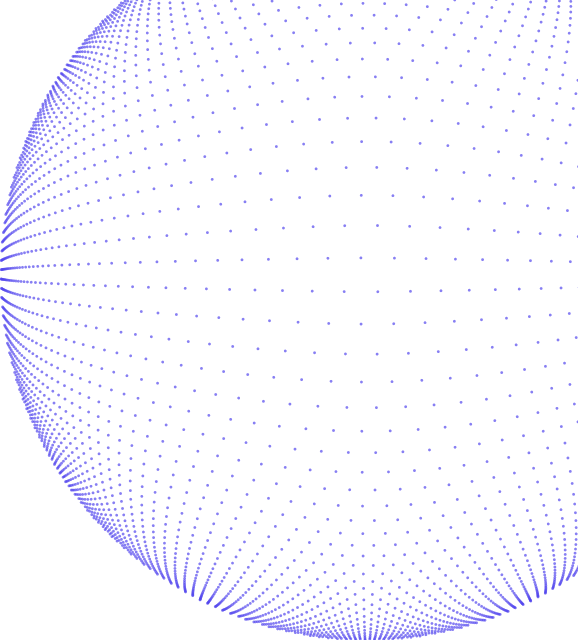
A Shadertoy shader for this background:

```glsl
// Draws a large white globe of small violet dots: a staggered grid wrapped and squeezed towards its rim.

const float HALF_PI = 1.5707963;
const vec2 GLOBE_CENTER = vec2(0.5729, 0.5716);  // in canvas heights
const float GLOBE_RADIUS = 0.578;
const float GRID_PITCH = 0.0593;                 // grid step before wrapping
const vec2 GRID_SHIFT = vec2(0.33, -0.52);       // in grid steps
const float GRID_LIMIT = 40.0;                   // grid steps from center to rim
const float DOT_RADIUS = 0.00215;
const float DOT_ALPHA = 0.68;
const vec3 PAPER = vec3(1.0);
const vec3 VIOLET = vec3(0.31, 0.26, 0.93);
const int REACH = 4;                             // neighbour cells to search

// Grid steps -> canvas offset; the angle on the globe saturates with distance
vec2 wrapToGlobe(vec2 g) {
    float d = max(length(g), 1e-4);
    float angle = HALF_PI * (1.0 - exp(-d * GRID_PITCH));
    return g / d * GLOBE_RADIUS * sin(angle);
}

// Canvas offset -> grid steps, held at the rim
vec2 unwrapFromGlobe(vec2 p) {
    float r = max(length(p), 1e-4);
    float angle = asin(min(r / GLOBE_RADIUS, 1.0));
    float d = -log(max(1.0 - angle / HALF_PI, 1e-4)) / GRID_PITCH;
    return p / r * min(d, GRID_LIMIT);
}

float dotCoverage(float dist, float radius, float pixel) {
    return clamp((radius - dist) / pixel + 0.5, 0.0, 1.0);
}

// Light left over after all nearby translucent dots are laid down
float dotTransmission(vec2 p, float pixel) {
    float light = 1.0;
    vec2 local = unwrapFromGlobe(p) - GRID_SHIFT;
    float nearRow = round(local.y);
    for (int j = -REACH; j <= REACH; j++) {
        float row = nearRow + float(j);
        float stagger = 0.5 * mod(row, 2.0);
        float nearColumn = round(local.x - stagger);
        for (int i = -REACH; i <= REACH; i++) {
            vec2 node = vec2(nearColumn + float(i) + stagger, row) + GRID_SHIFT;
            if (length(node) > GRID_LIMIT) continue;
            float dist = length(p - wrapToGlobe(node));
            light *= 1.0 - DOT_ALPHA * dotCoverage(dist, DOT_RADIUS, pixel);
        }
    }
    return light;
}

void mainImage(out vec4 fragColor, in vec2 fragCoord) {
    float pixel = 1.0 / iResolution.y;
    vec2 p = fragCoord * pixel - GLOBE_CENTER;
    vec3 color = PAPER;
    // Skip the empty paper outside the globe
    if (length(p) < GLOBE_RADIUS + DOT_RADIUS + pixel) {
        color = mix(VIOLET, PAPER, dotTransmission(p, pixel));
    }
    fragColor = vec4(color, 1.0);
}
```
